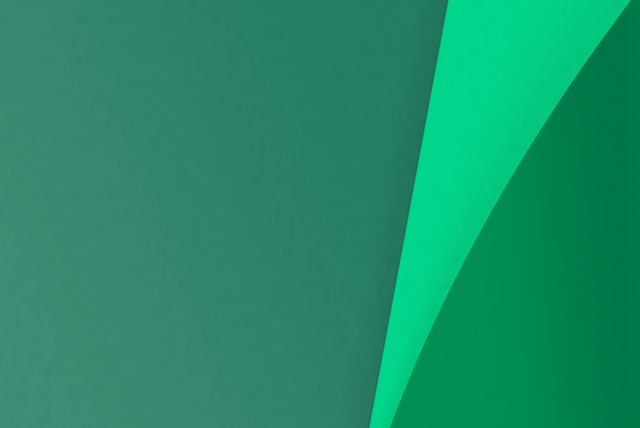
A Shadertoy shader for this background:

```glsl
vec2 hashGradient(vec2 cell) {
    vec2 h = vec2(dot(cell, vec2(127.1, 311.7)), dot(cell, vec2(269.5, 183.3)));
    return 2.0 * fract(sin(h) * 43758.5) - 1.0;
}

float gradientNoise(vec2 p) {
    vec2 i = floor(p), f = fract(p);
    vec2 u = f * f * (3.0 - 2.0 * f);
    vec2 e = vec2(0.0, 1.0);
    float low = mix(dot(hashGradient(i), f), dot(hashGradient(i + e.yx), f - e.yx), u.x);
    float high = mix(dot(hashGradient(i + e), f - e), dot(hashGradient(i + 1.0), f - 1.0), u.x);
    return mix(low, high, u.y);
}

// Three octaves of soft paper fibre
float paperGrain(vec2 p) {
    float sum = 0.0, amplitude = 0.5, frequency = 32.0;
    for (int i = 0; i < 3; i++) {
        sum += amplitude * gradientNoise(p * frequency + float(i) * 17.3);
        frequency *= 2.3;
        amplitude *= 0.8;
    }
    return sum;
}

void mainImage(out vec4 fragColor, in vec2 fragCoord) {
    vec2 uv = fragCoord / iResolution.xy;
    vec2 p = uv * vec2(1.5, 1.0);
    float pixel = 1.0 / iResolution.x;
    float grain = paperGrain(p);

    // Horizontal distances from the straight fold and the curved cut
    float fold = uv.x - (0.577 + 0.1237 * uv.y);
    float cut = uv.x - (0.609 + 0.2485 * uv.y + 0.1285 * uv.y * uv.y);

    // Muted sheet, darkening toward the upper right
    float shade = smoothstep(-0.15, 0.75, uv.x + 0.28 * (uv.y - 0.5));
    vec3 muted = mix(vec3(0.245, 0.552, 0.460), vec3(0.138, 0.490, 0.390), shade);
    muted += 0.022 * grain;
    muted *= 1.0 - 0.07 * smoothstep(-0.06, 0.0, fold);
    muted = mix(muted, vec3(0.08, 0.41, 0.36), 0.6 * smoothstep(-0.005, -0.001, fold));

    // Bright rolled strip, softer toward the cut
    float across = clamp(fold / max(fold - cut, 0.001), 0.0, 1.0);
    vec3 bright = mix(vec3(0.005, 0.835, 0.545), vec3(0.015, 0.775, 0.495),
                      smoothstep(0.3, 1.0, across));
    bright += vec3(0.025, 0.018, 0.025) * grain * (0.4 + across);
    bright += 0.025 * smoothstep(-0.004, 0.0, cut);

    // Deep sheet with a dim band near the right side
    float dim = smoothstep(0.74, 0.97, uv.x + 0.06 * (uv.y - 0.5));
    vec3 deep = mix(vec3(0.0, 0.56, 0.335), vec3(0.0, 0.465, 0.28), dim);
    deep += vec3(0.0, 0.015, 0.008) * smoothstep(0.97, 1.01, uv.x);
    deep += vec3(0.0, 0.008, 0.006) * grain;

    vec3 color = mix(muted, bright, smoothstep(-pixel, pixel, fold));
    color = mix(color, deep, smoothstep(-pixel, pixel, cut));
    fragColor = vec4(color, 1.0);
}
```
